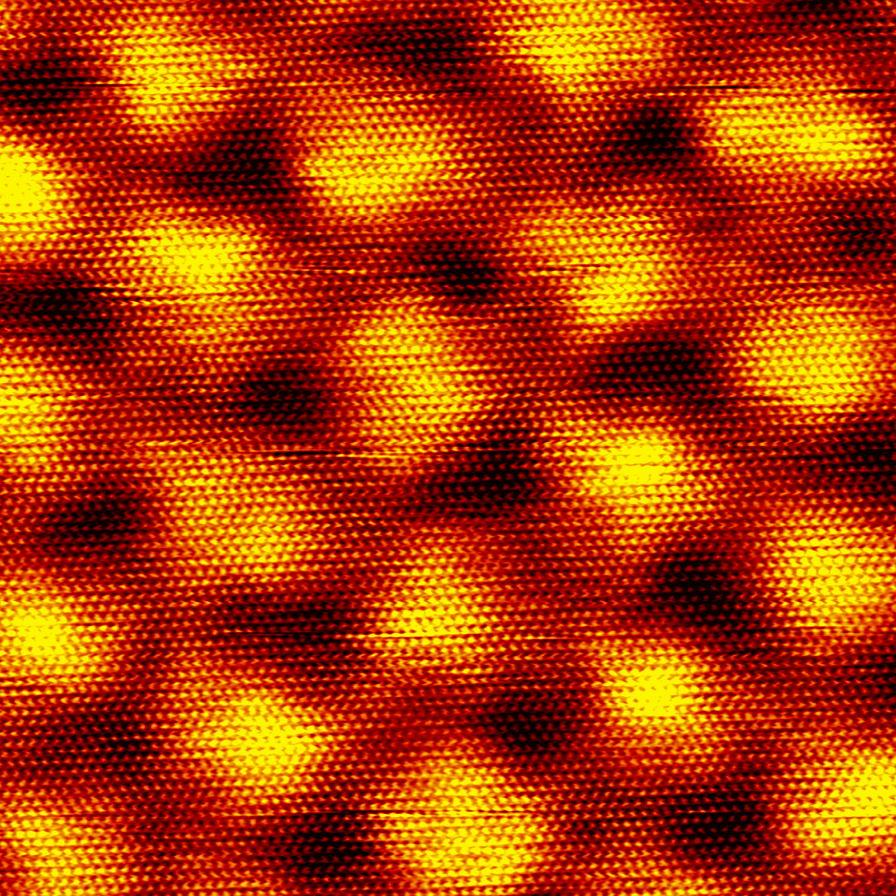
Give the GLSL for this pattern, as a Shadertoy shader.

```glsl
#define MOIRE_A vec2(0.238, -0.107)
#define MOIRE_B vec2(0.030, -0.249)
#define MOIRE_ORIGIN vec2(0.190, 0.928)
#define MOIRE_CONTRAST 0.165
#define CORE_RADIUS 0.046
#define CORE_GAIN 0.23
#define ATOM_SPACING 0.0130
#define ATOM_TILT 0.05
#define ATOM_CONTRAST 0.105
#define STREAK_GAIN 0.30
#define GLITCH_PERIOD 0.2025
#define BASE_HEIGHT 0.535

const float TAU = 6.2831853;

vec2 hash2(vec2 p) {
    vec3 q = fract(p.xyx * vec3(0.1031, 0.1030, 0.0973));
    q += dot(q, q.yzx + 33.33);
    return 2.0 * fract((q.xx + q.yz) * q.zy) - 1.0;
}

float gradientNoise(vec2 p) {
    vec2 i = floor(p), f = p - i;
    vec2 w = f * f * f * (f * (f * 6.0 - 15.0) + 10.0);
    vec2 e = vec2(0.0, 1.0);
    float low = mix(dot(hash2(i), f), dot(hash2(i + e.yx), f - e.yx), w.x);
    float high = mix(dot(hash2(i + e), f - e), dot(hash2(i + e.yy), f - e.yy), w.x);
    return mix(low, high, w.y);
}

// Three plane waves whose phases sum to zero; skew makes the two hollows unequal
float hexWaves(vec2 cell, vec3 weights, float skew) {
    vec3 phase = TAU * vec3(cell, -cell.x - cell.y) + skew;
    return dot(weights, cos(phase));
}

// Broad superlattice with an off-centre bright core in every cell
float moireHeight(vec2 p) {
    mat2 basis = mat2(MOIRE_A, MOIRE_B);
    vec2 warp = vec2(gradientNoise(p * 8.0), gradientNoise(p * 8.0 + 31.0));
    vec2 cell = inverse(basis) * (p + 0.045 * warp - MOIRE_ORIGIN);
    float waves = hexWaves(cell, vec3(0.9, 1.2, 0.95), 0.30);
    float height = MOIRE_CONTRAST * (waves - 0.10 * waves * waves);

    vec2 nearest = floor(cell + 0.5);
    for (int j = -1; j <= 1; j++) {
        for (int i = -1; i <= 1; i++) {
            vec2 id = nearest + vec2(i, j);
            vec2 jitter = hash2(id + 57.0);
            vec2 d = basis * (cell - id - 0.2 * jitter) / CORE_RADIUS;
            height += CORE_GAIN * (0.9 + 0.4 * jitter.x) * exp(-dot(d, d));
        }
    }
    return height + 0.24 * gradientNoise(p * 13.0 + 5.0);
}

// Fine hexagonal grid of atoms
float atomHeight(vec2 p) {
    float c = cos(ATOM_TILT), s = sin(ATOM_TILT);
    p = mat2(c, -s, s, c) * p / ATOM_SPACING;
    vec2 cell = vec2(p.x - p.y * 0.57735, p.y * 1.1547);
    float strength = 1.0 + 0.6 * gradientNoise(p * 0.12);
    return ATOM_CONTRAST * strength * hexWaves(cell, vec3(1.0, 1.1, 1.0), 0.35);
}

// Horizontal scan noise: broken streaks, disturbed rows and grain
float scanHeight(vec2 p) {
    float streak = gradientNoise(p * vec2(16.0, 230.0));
    float unrest = 1.0 + 1.2 * gradientNoise(p * vec2(3.0, 24.0));
    float row = (fract((p.y - 0.70) / GLITCH_PERIOD + 0.5) - 0.5) * GLITCH_PERIOD;
    float band = exp(-row * row / 0.00009);
    float broken = smoothstep(-0.15, 0.35, gradientNoise(p * vec2(7.0, 60.0) + 9.0));
    float glitch = gradientNoise(p * vec2(14.0, 260.0) + 17.0);
    float grain = gradientNoise(p * vec2(190.0, 300.0));
    return STREAK_GAIN * streak * unrest + 1.1 * band * broken * glitch + 0.20 * grain;
}

// Black through red and orange to yellow
vec3 heatColor(float t) {
    t = clamp(t, 0.03, 1.0);
    float red = min(1.45 * t, 0.65 + 0.34 * t);
    float green = clamp(2.0 * (t - 0.52), 0.0, 0.97);
    return vec3(red, green, 0.0);
}

void mainImage(out vec4 fragColor, in vec2 fragCoord) {
    vec2 p = fragCoord / iResolution.y;
    // Each scan line slips slightly sideways
    vec2 slipped = p + vec2(0.006 * gradientNoise(vec2(1.5, p.y * 230.0)), 0.0);
    float height = BASE_HEIGHT + moireHeight(p) + atomHeight(slipped) + scanHeight(p);
    fragColor = vec4(heatColor(height), 1.0);
}
```
